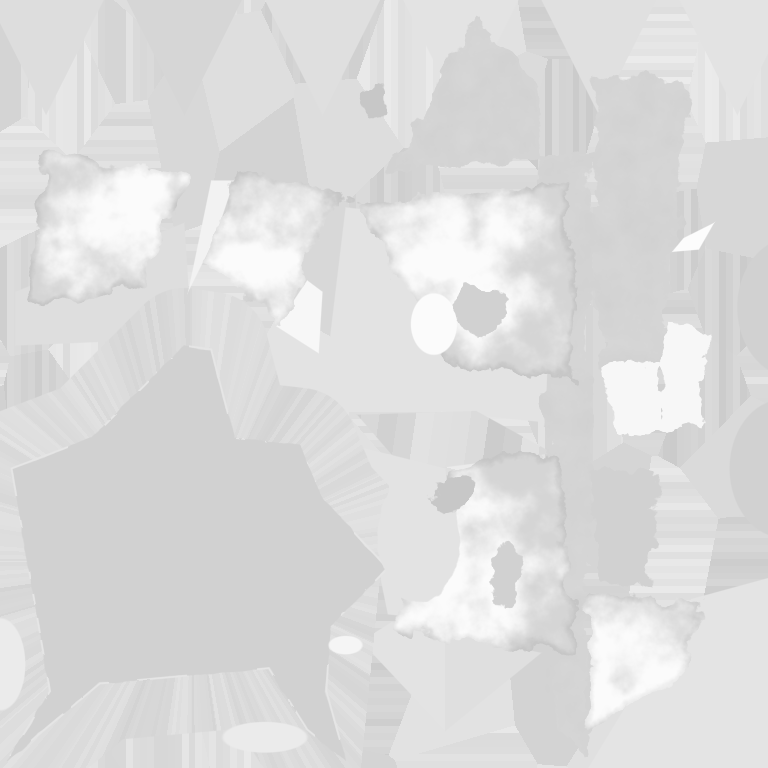
Write a Shadertoy shader that draws this texture map.

```glsl
vec2 p;
float tone, rough;

float hash(vec2 q) {
    vec3 h = fract(vec3(q.xyx) * 0.1031);
    h += dot(h, h.yzx + 33.33);
    return fract((h.x + h.y) * h.z);
}

float noise(vec2 q) {
    vec2 i = floor(q), f = fract(q), e = vec2(1, 0);
    f *= f * (3.0 - 2.0 * f);
    return mix(mix(hash(i), hash(i + e), f.x), mix(hash(i + e.yx), hash(i + e.xx), f.x), f.y);
}

float fbm(vec2 q) {
    float sum = 0.0, amp = 0.52;
    for (int i = 0; i < 5; i++) {
        sum += amp * noise(q);
        q = mat2(1.6, 1.2, -1.2, 1.6) * q + 7.3;
        amp *= 0.5;
    }
    return sum;
}

float edge(vec2 a, vec2 b) {
    vec2 e = normalize(b - a);
    return dot(p - a, vec2(-e.y, e.x));
}

// Convex shape with clockwise corners
float quad(vec4 a, vec4 b) {
    return max(max(edge(a.xy, a.zw), edge(a.zw, b.xy)), max(edge(b.xy, b.zw), edge(b.zw, a.xy)));
}

float oval(float x, float y, float w, float h) {
    return (length((p - vec2(x, y)) / vec2(w, h)) - 1.0) * min(w, h);
}

float hide() {
    vec2 v[16] = vec2[16](vec2(.24, .55), vec2(.275, .545), vec2(.305, .43), vec2(.39, .42),
        vec2(.42, .35), vec2(.505, .26), vec2(.43, .185), vec2(.425, .1), vec2(.45, .01),
        vec2(.4, .05), vec2(.35, .13), vec2(.13, .11), vec2(.01, .01), vec2(.065, .1),
        vec2(.015, .39), vec2(.12, .43));
    float d = 9.0, s = 1.0;
    for (int i = 0; i < 16; i++) {
        vec2 a = v[i], e = v[(i + 1) % 16] - a, w = p - a;
        d = min(d, length(w - e * clamp(dot(w, e) / dot(e, e), 0.0, 1.0)));
        if ((w.y < 0.0) != (w.y < e.y) && w.x < e.x * w.y / e.y) s = -s;
    }
    return s * d;
}

// Voronoi facets, some carrying straight streaks
float facets() {
    vec2 q = p * vec2(9, 7), cell;
    float best = 9.0;
    for (int k = 0; k < 9; k++) {
        vec2 c = floor(q) + vec2(k % 3, k / 3) - 1.0;
        float d = length(c + vec2(hash(c), hash(c + 41.0)) - q);
        if (d < best) { best = d; cell = c; }
    }
    float along = hash(cell + 5.0) < 0.5 ? p.x : p.y;
    float streak = hash(vec2(floor(along * 110.0), cell.x)) - 0.5;
    return mix(0.82, 0.9, hash(cell + 9.0)) + 0.06 * streak * step(0.5, hash(cell + 3.0));
}

void paint(float d, float shade) {
    float px = 0.8 / iResolution.y;
    tone = mix(tone, shade, 1.0 - smoothstep(-px, px, d));
}

void panel(vec4 a, vec4 b, float shade) { paint(quad(a, b), shade); }
void ragged(vec4 a, vec4 b, float shade) { paint(quad(a, b) + rough, shade); }

// Mottled patch glowing around a hot spot, with a shaded rim
void cloud(vec4 a, vec4 b, vec2 hot, float reach) {
    float d = quad(a, b) + rough;
    float glow = 1.15 - length(p - hot) / reach + 1.5 * (fbm(p * 26.0) - 0.5);
    paint(d, mix(0.835, 0.985, smoothstep(0.0, 1.0, glow)) - 0.06 * smoothstep(-0.012, 0.0, d));
}

void mainImage(out vec4 fragColor, in vec2 fragCoord) {
    p = fragCoord / iResolution.xy;
    float n = fbm(p * 38.0), grey = 0.815 + 0.03 * n;
    rough = (n - 0.5) * 0.035;
    tone = facets();

    // Pointed petals along the top
    for (float i = 0.0; i < 6.0; i++)
        paint(abs(p.x - 0.06 - 0.18 * i) - 0.5 * (p.y - 0.85), mix(0.83, 0.9, hash(vec2(i, 4))));
    ragged(vec4(.62, .98, .705, .89), vec4(.705, .79, .51, .78), grey);

    // Flat pale panels
    panel(vec4(.02, .62, .24, .71), vec4(.25, .56, .02, .55), .87);
    panel(vec4(.45, .73, .72, .7), vec4(.71, .45, .42, .48), .89);
    float band = hash(vec2(floor(p.x * 42.0 - p.y * 6.0), 8));
    panel(vec4(.465, .46, .62, .465), vec4(.72, .41, .53, .385), .8 + .13 * band);
    panel(vec4(.46, .42, .58, .39), vec4(.6, .19, .505, .2), .89);
    panel(vec4(.47, .165, .51, .19), vec4(.705, .15, .58, .048), .89 - .015 * step(.58, p.x));
    panel(vec4(.9, .22, 1.01, .25), vec4(1.01, -.01, .76, -.01), .895);
    paint(min(oval(1.03, .6, .07, .09), oval(1.02, .39, .07, .09)), .82);

    // Large dark hide inside a fan of rays
    float body = hide(), angle = atan(p.y - .27, p.x - .25);
    float fan = .035 * hash(vec2(floor(angle * 7.0), 2)) + .03 * hash(vec2(floor(angle * 45.0), 6));
    if (p.x < .47 + .1 * p.y) paint(body - .075, .825 + fan);
    paint(body + rough * .2, .82);
    paint(abs(body) - .0012 + .004 * step(n, .52), .9);
    paint(min(oval(0.0, .135, .033, .06), oval(.345, .04, .055, .02)), .92);
    paint(oval(.45, .16, .022, .012), .96);

    // Grey strips
    ragged(vec4(.7, .8, .77, .8), vec4(.77, .0, .72, .05), grey);
    ragged(vec4(.77, .9, .9, .9), vec4(.865, .52, .78, .52), grey);
    ragged(vec4(.77, .385, .855, .38), vec4(.845, .24, .78, .24), .82);

    // Bright slivers
    panel(vec4(.4, .635, .42, .62), vec4(.415, .54, .36, .575), .97);
    panel(vec4(.275, .765, .305, .765), vec4(.28, .69, .245, .62), .95);
    panel(vec4(.89, .69, .93, .71), vec4(.91, .675, .875, .672), .99);
    ragged(vec4(.785, .52, .855, .525), vec4(.865, .44, .8, .43), .97);
    ragged(vec4(.865, .59, .92, .56), vec4(.915, .44, .86, .44), .97);

    // Mottled patches
    cloud(vec4(.06, .8, .243, .77), vec4(.19, .63, .03, .6), vec2(.17, .72), .14);
    cloud(vec4(.31, .775, .445, .75), vec4(.365, .575, .27, .66), vec2(.32, .66), .13);
    cloud(vec4(.46, .74, .74, .76), vec4(.75, .5, .58, .53), vec2(.58, .67), .16);
    cloud(vec4(.58, .39, .73, .41), vec4(.75, .15, .51, .18), vec2(.6, .26), .14);
    cloud(vec4(.765, .23, .91, .215), vec4(.9, .13, .765, .05), vec2(.8, .14), .18);

    // Holes, blobs and the white disc
    paint(oval(.545, .3, .054, .085) + rough * .3, .89);
    paint(oval(.565, .578, .03, .04), .985);
    paint(min(oval(.625, .595, .035, .035), oval(.66, .25, .02, .033)) + rough, .82);
    paint(min(oval(.587, .357, .022, .025), oval(.49, .865, .018, .022)) + rough, .78);
    fragColor = vec4(vec3(tone), 1);
}
```
